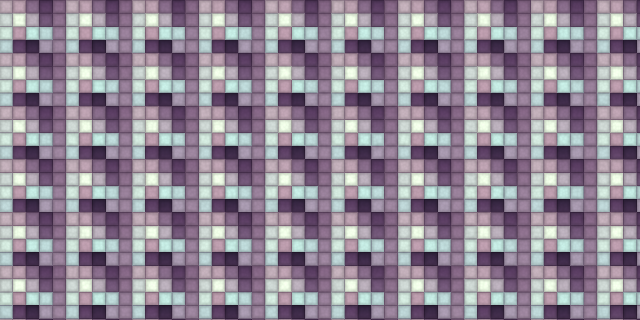
Reproduce this pattern procedurally as a Shadertoy shader.

```glsl
const float TILES_DOWN = 24.1;              // tiles per canvas height
const vec2  GRID_SHIFT = vec2(0.045, 0.0);
const ivec2 MOTIF = ivec2(5, 4);            // tiles in one repeat
const float SEAM_WIDTH = 0.045;             // half width, in tiles
const float SEAM_DARK = 0.24;
const float EDGE_SHADE = 0.16;
const float GRAIN_SCALE = 4.5;
const float GRAIN_AMOUNT = 0.10;
const vec3  WARM_TINT = vec3(0.07, -0.005, -0.02);

const vec3 PALETTE[7] = vec3[7](
    vec3(0.15, 0.11, 0.20), vec3(0.34, 0.23, 0.37), vec3(0.49, 0.39, 0.51),
    vec3(0.65, 0.58, 0.66), vec3(0.72, 0.75, 0.77), vec3(0.79, 0.88, 0.84),
    vec3(0.92, 0.98, 0.89));

// Palette position of each tile, top row first
const float TONE[20] = float[20](
    3.5, 3.2, 2.1, 1.0, 2.0,
    4.5, 5.8, 3.5, 1.6, 2.2,
    5.0, 3.1, 5.0, 4.5, 2.5,
    4.4, 1.1, 0.4, 3.0, 2.6);

// Positive leans pink, negative leans cyan
const float WARMTH[20] = float[20](
    0.7, 0.7, 0.1, 0.0, 0.2,
    0.3, 0.2, 0.3, 0.0, 0.2,
    0.1, 0.8, -0.7, -0.6, 0.1,
    -0.5, 0.0, 0.0, -0.2, 0.1);

vec2 hash2(vec2 p) {
    vec3 q = fract(p.xyx * vec3(0.1031, 0.1030, 0.0973));
    q += dot(q, q.yzx + 33.33);
    return fract((q.xx + q.yz) * q.zy);
}

// Distance to the nearest scattered point
float cellular(vec2 p) {
    vec2 cell = floor(p), local = fract(p);
    float nearest = 2.0;
    for (int y = -1; y <= 1; y++)
    for (int x = -1; x <= 1; x++) {
        vec2 offset = vec2(x, y);
        vec2 d = offset + hash2(cell + offset + 50.0) - local;
        nearest = min(nearest, dot(d, d));
    }
    return sqrt(nearest);
}

vec3 paletteAt(float tone) {
    float t = clamp(tone, 0.0, 5.999);
    int i = int(t);
    return mix(PALETTE[i], PALETTE[i + 1], fract(t));
}

void mainImage(out vec4 fragColor, in vec2 fragCoord) {
    // Tile coordinates, counted from the top left
    vec2 p = vec2(fragCoord.x, iResolution.y - fragCoord.y) / iResolution.y;
    p = p * TILES_DOWN + GRID_SHIFT;
    float pixel = TILES_DOWN / iResolution.y;
    vec2 tile = floor(p);
    vec2 local = p - tile;
    ivec2 slot = ivec2(mod(tile, vec2(MOTIF)));
    int index = slot.y * MOTIF.x + slot.x;

    // Flat tile colour, slightly darker toward the top of the dark tiles
    float tone = TONE[index];
    tone += (local.y - 0.5) * 0.5 * (1.0 - smoothstep(1.0, 3.0, tone));
    vec3 color = paletteAt(tone) + WARMTH[index] * WARM_TINT;

    // Mottled wear
    float grain = cellular(p * GRAIN_SCALE) * 0.6 + cellular(p * GRAIN_SCALE * 0.43) * 0.4;
    color *= 1.0 + GRAIN_AMOUNT * (0.5 - grain);

    // Soft pillow shading and dark seams
    vec2 border = min(local, 1.0 - local);
    float edge = min(border.x, border.y);
    vec2 rim = 1.0 - smoothstep(0.0, 0.32, border);
    color *= 1.04 - EDGE_SHADE * (1.0 - (1.0 - rim.x) * (1.0 - rim.y));
    float seam = 1.0 - smoothstep(SEAM_WIDTH - pixel * 0.5, SEAM_WIDTH + pixel * 0.5, edge);
    color *= 1.0 - SEAM_DARK * seam * vec3(0.9, 1.1, 0.85);

    fragColor = vec4(clamp(color, 0.0, 1.0), 1.0);
}
```
